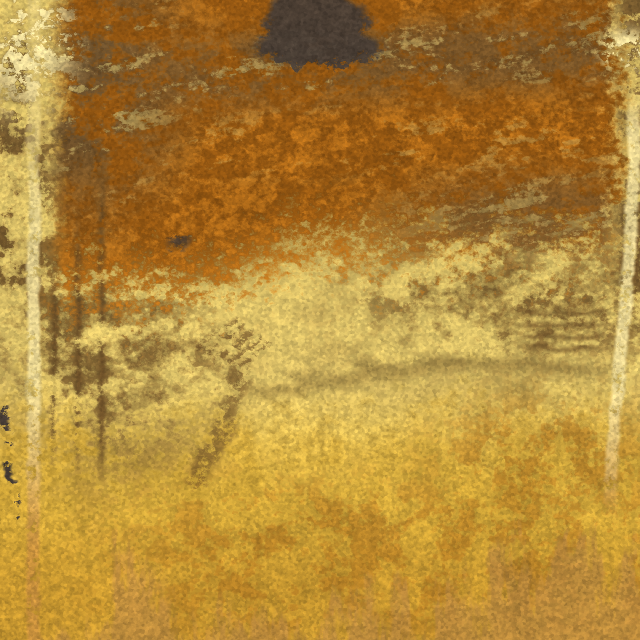
Give the GLSL for this texture, as a WebGL 1 fragment shader.

```glsl
precision highp float;
// Weathered wall: rust over pale gold, with streaks, scratches and ochre stains.
uniform vec2 u_resolution;

float hash(vec2 p) {
  return fract(sin(dot(p, vec2(127.1, 311.7))) * 43758.55);
}

// Smooth cellular noise, -1 to 1: random cell values blended by distance.
float cells(vec2 p) {
  vec2 base = floor(p);
  float total = 0.0;
  float weight = 0.0;
  for (int j = -1; j <= 1; j++) {
    for (int i = -1; i <= 1; i++) {
      vec2 c = base + vec2(float(i), float(j));
      vec2 d = c + vec2(hash(c), hash(c + 37.3)) - p;
      float w = exp(-7.0 * dot(d, d));
      total += w * hash(c + 81.7);
      weight += w;
    }
  }
  return 2.0 * total / weight - 1.0;
}

float layered(vec2 p) {
  float sum = 0.0;
  float amp = 0.6;
  for (int i = 0; i < 4; i++) {
    sum += amp * cells(p);
    p = mat2(1.6, 1.2, -1.2, 1.6) * p + 7.3;
    amp *= 0.65;
  }
  return sum;
}

float band(float x, float lo, float hi, float soft) {
  return smoothstep(lo - soft, lo + soft, x) * (1.0 - smoothstep(hi - soft, hi + soft, x));
}

float blob(vec2 p, vec2 center, vec2 radius) {
  return 1.0 - smoothstep(0.3, 1.3, length((p - center) / radius));
}

float ridge(float x, float width) {
  return exp(-x * x / (width * width));
}

float stroke(vec2 p, vec2 a, vec2 b, float width) {
  vec2 ab = b - a;
  float t = clamp(dot(p - a, ab) / dot(ab, ab), 0.0, 1.0);
  return 1.0 - smoothstep(0.3 * width, width, length(p - a - ab * t));
}

void main() {
  vec2 p = gl_FragCoord.xy / u_resolution;
  float broad = layered(p * 5.0);
  float rough = layered(p * vec2(17.0, 22.0) + 3.0);
  float fine = layered(p * vec2(75.0, 90.0) + 9.0);
  float grain = cells(p * 240.0);
  float drips = layered(p * vec2(38.0, 9.0) + 21.0);
  float scrape = layered(vec2(p.x * 11.0, (p.y - 0.16 * p.x) * 42.0) + 5.0);
  float mottle = rough + 0.8 * fine;
  vec2 q = p + 0.01 * vec2(rough, fine);

  vec3 cream = vec3(0.93, 0.86, 0.60);
  vec3 pale = vec3(0.91, 0.80, 0.43);
  vec3 gold = vec3(0.79, 0.60, 0.19);
  vec3 ochre = vec3(0.66, 0.45, 0.13);
  vec3 clay = vec3(0.72, 0.53, 0.25);
  vec3 olive = vec3(0.62, 0.51, 0.26);
  vec3 umber = vec3(0.39, 0.28, 0.14);
  vec3 rust = vec3(0.58, 0.34, 0.07);
  vec3 slate = vec3(0.27, 0.23, 0.20);

  // Gold ground, palest in a rising swath across the middle
  float light = smoothstep(0.16, 0.40, p.y + 0.06 * broad + 0.05 * mottle);
  vec3 col = mix(gold, pale, light);
  col = mix(col, vec3(0.84, 0.68, 0.24), 0.7 * band(p.y, 0.14, 0.34, 0.08));

  // Ochre stains and clay runs toward the base
  float stain = band(p.y, 0.0, 0.25, 0.07) * smoothstep(0.0, 0.4, p.x);
  stain = max(stain, blob(p, vec2(0.85, 0.28), vec2(0.22, 0.14)));
  col = mix(col, ochre, 0.7 * stain * smoothstep(-0.25, 0.6, mottle + 0.4 * drips));
  float runs = 0.03 + 0.08 * blob(p, vec2(0.22, 0.1), vec2(0.06, 0.2))
    + 0.11 * smoothstep(0.65, 0.85, p.x) - 0.07 * smoothstep(0.18, 0.02, p.x);
  float clayMask = 1.0 - smoothstep(-0.04, 0.04, p.y - runs - 0.09 * drips - 0.05 * broad);
  col = mix(col, clay, 0.75 * clayMask);

  // Soot over the middle, densest at both sides
  float sootLeft = blob(q, vec2(0.18, 0.46), vec2(0.23, 0.22));
  float sootRight = blob(q, vec2(0.84, 0.54), vec2(0.34, 0.12));
  float veil = 0.5 * band(p.y, 0.37, 0.60, 0.05) * smoothstep(0.4, 0.55, p.x);
  float soot = max(max(sootLeft, sootRight), veil);
  col = mix(col, olive, 0.9 * soot * smoothstep(-0.8, 0.4, mottle + 0.4 * scrape));
  col = mix(col, umber, 0.6 * max(sootLeft, sootRight) * smoothstep(0.05, 0.8, mottle));

  // Rust field with a crumbling lower edge
  float edge = 0.555 + 0.06 * smoothstep(0.30, 0.50, p.x);
  float rustMask = smoothstep(-0.06, 0.05, p.y - edge + 0.03 * rough + 0.06 * fine + 0.02 * grain);
  rustMask *= band(p.x + 0.02 * mottle, 0.085, 0.965, 0.025);
  vec3 field = mix(rust, vec3(0.69, 0.42, 0.10), smoothstep(-0.4, 0.8, mottle));
  float dusk = max(blob(p, vec2(0.12, 0.88), vec2(0.19, 0.24)), 0.8 * band(p.y - 0.06 * p.x, 0.81, 0.93, 0.04));
  dusk = max(dusk, 0.75 * blob(p, vec2(0.84, 0.65), vec2(0.26, 0.10)));
  field = mix(field, vec3(0.42, 0.31, 0.17), dusk * smoothstep(-0.8, 0.4, mottle + 0.5 * scrape));
  float worn = max(dusk, 0.5 * band(p.y, 0.73, 0.82, 0.03));
  field = mix(field, vec3(0.68, 0.59, 0.34), 0.8 * worn * smoothstep(0.25, 0.8, scrape + 0.6 * fine));
  col = mix(col, field, rustMask);

  // Dark blot and small pit
  float blot = max(blob(q, vec2(0.49, 0.965), vec2(0.088, 0.058)), blob(q, vec2(0.50, 0.925), vec2(0.105, 0.032)));
  col = mix(col, slate, 0.95 * smoothstep(0.15, 0.5, blot + 0.2 * fine));
  col = mix(col, slate, 0.85 * blob(q, vec2(0.277, 0.622), vec2(0.022, 0.011)));

  // Sweeping smears and slanted scuffs
  float sweep = p.y - 0.405 - 0.05 * (p.x - 0.4) - 0.012 * sin(11.0 * p.x) - 0.01 * rough;
  col = mix(col, olive * 0.9, 0.6 * band(p.x, 0.38, 0.95, 0.04) * ridge(sweep, 0.014));
  for (int i = 0; i < 4; i++) {
    float k = float(i);
    float dx = p.x - 0.89;
    float dy = p.y - 0.455 - 0.018 * k - 0.5 * dx * dx - 0.006 * rough;
    col = mix(col, umber, 0.55 * band(p.x, 0.82, 0.95, 0.03) * ridge(dy, 0.005));
  }
  float slash = 0.8 * stroke(q, vec2(0.38, 0.42), vec2(0.31, 0.25), 0.024);
  for (int i = 0; i < 5; i++) {
    vec2 a = vec2(0.315, 0.46) + float(i) * vec2(0.014, -0.009);
    slash = max(slash, 0.8 * stroke(q, a, a + vec2(0.05, 0.04), 0.007));
  }
  col = mix(col, umber, 0.75 * slash * smoothstep(-0.5, 0.4, fine));

  // Mottled side margins
  float margin = max(1.0 - smoothstep(0.05, 0.11, p.x), smoothstep(0.95, 0.98, p.x)) * smoothstep(0.40, 0.60, p.y);
  col = mix(col, olive, 0.65 * margin * smoothstep(-0.7, 0.3, mottle));
  col = mix(col, umber, 0.8 * margin * smoothstep(0.0, 0.6, mottle + 0.6 * drips));

  // Dark vertical scratches
  for (int i = 0; i < 3; i++) {
    float k = float(i);
    float line = ridge(p.x - 0.084 - 0.037 * k - 0.003 * rough, 0.006);
    float span = band(p.y, 0.28, 0.57 + 0.07 * k, 0.06);
    col = mix(col, umber, 0.8 * line * span * smoothstep(-0.6, 0.3, mottle));
  }
  float tick = stroke(q, vec2(0.005, 0.37), vec2(0.025, 0.20), 0.009);
  col = mix(col, slate, tick * smoothstep(-0.1, 0.25, mottle));

  // Cream flakes and streaks
  float flakes = max(blob(p, vec2(0.04, 0.94), vec2(0.085, 0.13)), blob(p, vec2(0.98, 0.92), vec2(0.045, 0.04)));
  col = mix(col, cream, flakes * smoothstep(-0.05, 0.35, mottle));
  float leftStreak = band(p.x + 0.004 * rough, 0.042, 0.062, 0.004) * (1.0 - 0.6 * smoothstep(0.6, 0.85, p.y));
  float rightX = p.x - 0.955 - 0.035 * smoothstep(0.2, 0.75, p.y) + 0.004 * rough;
  float rightStreak = band(rightX, -0.01, 0.01, 0.004) * band(p.y, 0.22, 0.83, 0.04);
  vec3 streak = mix(vec3(0.77, 0.55, 0.24), cream, smoothstep(0.12, 0.42, p.y));
  col = mix(col, streak, 0.85 * max(leftStreak, rightStreak) * smoothstep(-0.9, -0.1, fine));

  // Surface grain
  col *= 1.0 + 0.11 * fine + 0.10 * grain + 0.04 * broad;
  gl_FragColor = vec4(clamp(col, 0.0, 1.0), 1.0);
}
```
